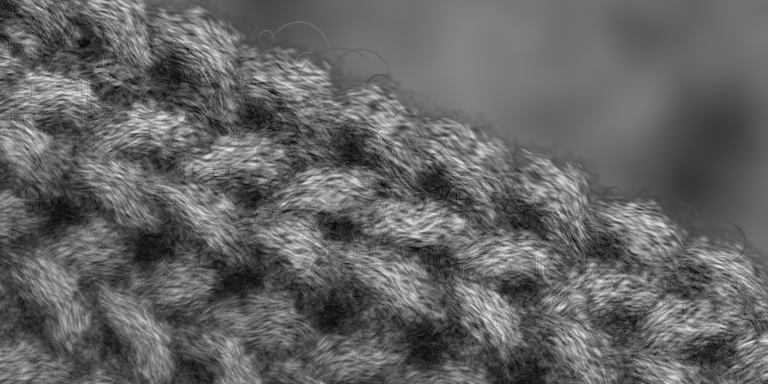
This texture is drawn by a WebGL 2 fragment shader. Its source:

```glsl
#version 300 es
precision highp float;
// Grey knitted wool in diagonal braids with stray hairs before a blurred backdrop.
uniform vec2 u_resolution;
out vec4 fragColor;

const float TAU = 6.28318;

float hash(vec2 p) {
    vec3 q = fract(vec3(p.xyx) * 0.1031);
    q += dot(q, q.yzx + 33.33);
    return fract((q.x + q.y) * q.z);
}

float cornerSlope(vec2 cell, vec2 offset) {
    float angle = TAU * hash(cell);
    return dot(vec2(cos(angle), sin(angle)), offset);
}

// Gradient noise, roughly -0.7 to 0.7
float noise(vec2 p) {
    vec2 i = floor(p), f = fract(p);
    vec2 w = f * f * f * (f * (f * 6.0 - 15.0) + 10.0);
    vec2 e = vec2(0.0, 1.0);
    float low = mix(cornerSlope(i, f), cornerSlope(i + e.yx, f - e.yx), w.x);
    float high = mix(cornerSlope(i + e, f - e), cornerSlope(i + e.yy, f - e.yy), w.x);
    return mix(low, high, w.y);
}

mat2 rotate(float a) {
    return mat2(cos(a), -sin(a), sin(a), cos(a));
}

float spot(vec2 p, vec2 center, float radius) {
    vec2 d = (p - center) / radius;
    return exp(-dot(d, d));
}

// Combed strands along the local x axis, crossed by looser hairs
float strands(vec2 q, float seed) {
    q.y += 0.030 * noise(q * 7.0 + seed) + 0.006 * noise(q * 24.0 + seed);
    vec2 crossed = rotate(0.45) * q;
    float coarse = noise(vec2(q.x * 7.0, q.y * 26.0) + seed);
    float fine = noise(vec2(q.x * 22.0, q.y * 85.0) + seed * 1.7);
    float hairs = noise(vec2(q.x * 34.0, q.y * 150.0) + seed * 2.3);
    float loose = noise(vec2(crossed.x * 26.0, crossed.y * 120.0) + seed * 3.1);
    return 0.16 * coarse + 0.20 * fine + 0.26 * hairs + 0.24 * loose;
}

// Thin curly lines along the zero crossings of warped noise
float curls(vec2 p, float scale, float width) {
    vec2 warp = vec2(noise(p * 13.0), noise(p * 13.0 + 40.0));
    return 1.0 - smoothstep(0.0, width, abs(noise(p * scale + warp * 2.5)));
}

// Paint a slanting row of wool lobes over the given shade
float stitchRow(float shade, vec2 p, vec2 start, vec2 pitch, float tilt, vec2 size,
                float tone, float bow, float sharpness) {
    for (int i = -2; i < 9; i++) {
        float n = float(i);
        float seed = 31.0 * hash(vec2(n + 7.0, start.x * 90.0));
        float along = (n - 0.5) / 4.0;
        vec2 center = start + pitch * n + vec2(0.0, bow * (1.0 - along * along));
        vec2 q = rotate(tilt + 0.16 * sin(seed)) * (p - center);
        q.y += 1.3 * q.x * q.x - 0.012;
        vec2 e = q / size;
        float d = length(e);
        if (d < 1.6) {
            d += 0.34 * noise(p * 12.0 + seed) + 0.30 * noise(p * 42.0 + seed);
            float mask = 1.0 - smoothstep(0.55, 1.20, d);
            float form = 1.10 - 0.36 * d * d + 0.24 * e.y;
            float wool = tone * form + sharpness * strands(q, seed);
            shade = mix(shade * (1.0 - 0.22 * (1.0 - smoothstep(0.9, 1.4, d))), wool, mask);
        }
    }
    return shade;
}

// Deep hollows repeated between the braids
float hollows(vec2 p, vec2 start, vec2 pitch, float radius) {
    float depth = 0.0;
    vec2 q = p + 0.06 * vec2(noise(p * 14.0), noise(p * 14.0 + 9.0));
    q += 0.02 * vec2(noise(p * 45.0), noise(p * 45.0 + 9.0));
    for (int i = -1; i < 8; i++) depth += spot(q, start + pitch * float(i), radius);
    return depth;
}

// Out of focus knit in the distance
float backdrop(vec2 p) {
    float g = 0.435 + 0.05 * noise(p * 4.0) + 0.05 * noise(p * 8.0 + 5.0);
    g += 0.07 * spot(p, vec2(1.25, 0.82), 0.22) + 0.07 * spot(p, vec2(1.61, 0.77), 0.14);
    g -= 0.22 * spot(p, vec2(1.80, 0.54), 0.14) + 0.14 * spot(p, vec2(1.87, 0.70), 0.12);
    g -= 0.09 * spot(p, vec2(1.67, 0.91), 0.12) + 0.09 * spot(p, vec2(1.45, 0.70), 0.11);
    return g - 0.14 * spot(p, vec2(0.72, 0.98), 0.16);
}

// Curved loose hairs scattered along the upper edge
float strayHairs(vec2 p, float shade, float pixel) {
    for (int i = 0; i < 34; i++) {
        float n = float(i);
        float x = 0.48 + 1.52 * (n + hash(vec2(n, 3.0))) / 34.0;
        vec2 center = vec2(x, 1.20 - 0.46 * x + 0.07 * (hash(vec2(n, 9.0)) - 0.7));
        float radius = mix(0.03, 0.12, hash(vec2(n, 17.0)));
        vec2 q = rotate(TAU * hash(vec2(n, 23.0))) * (p - center);
        q.y *= mix(1.0, 2.2, hash(vec2(n, 29.0)));
        float line = 1.0 - smoothstep(0.0004, 0.0008 + pixel, abs(length(q) - radius));
        float arc = 1.0 - smoothstep(0.7, 1.2, abs(atan(q.y, q.x)));
        shade = mix(shade, mix(0.18, 0.62, hash(vec2(n, 37.0))), 0.4 * line * arc);
    }
    return shade;
}

void main() {
    vec2 p = gl_FragCoord.xy / u_resolution.y;
    p.x *= 2.0 * u_resolution.y / u_resolution.x;
    float slope = p.y + 0.43 * p.x;
    float focus = mix(0.75, 1.2, smoothstep(0.3, 0.9, slope));

    // Fuzzy wool under the braids
    float fuzz = 0.36 + 0.16 * noise(p * 11.0) + focus * (0.20 * noise(p * 42.0) + 0.24 * noise(p * 90.0));
    float body = 1.0 - smoothstep(1.08, 1.13, slope + 0.04 * noise(p * 30.0));
    float shade = mix(backdrop(p), fuzz, body);

    // Valley, edge braid, then the lower braids
    shade = stitchRow(shade, p, vec2(0.547, 0.727), vec2(0.247, -0.100), -0.5, vec2(0.16, 0.09), 0.44, 0.0, focus);
    shade = stitchRow(shade, p, vec2(0.312, 0.917), vec2(0.227, -0.090), -0.70, vec2(0.180, 0.098), 0.53, 0.022, focus);
    shade = stitchRow(shade, p, vec2(0.520, -0.160), vec2(0.234, -0.091), 0.0, vec2(0.180, 0.090), 0.43, 0.0, focus);
    shade = stitchRow(shade, p, vec2(0.220, 0.336), vec2(0.234, -0.091), 0.02, vec2(0.180, 0.092), 0.47, 0.0, focus);
    shade = stitchRow(shade, p, vec2(0.130, 0.219), vec2(0.227, -0.094), -0.90, vec2(0.170, 0.078), 0.51, 0.0, focus);
    shade = stitchRow(shade, p, vec2(0.052, 0.609), vec2(0.242, -0.086), -0.75, vec2(0.190, 0.085), 0.55, 0.0, focus);
    shade = stitchRow(shade, p, vec2(0.390, 0.648), vec2(0.237, -0.083), -0.06, vec2(0.175, 0.080), 0.54, 0.0, focus);

    // Hollows between the braids
    float depth = hollows(p, vec2(0.156, 0.440), vec2(0.240, -0.089), 0.080);
    depth += 0.75 * hollows(p, vec2(0.234, 0.883), vec2(0.227, -0.089), 0.055);
    depth += 0.8 * hollows(p, vec2(0.073, 0.167), vec2(0.227, -0.065), 0.060);
    depth += 0.6 * hollows(p, vec2(0.169, 0.682), vec2(0.240, -0.086), 0.045);
    shade *= 1.0 - 0.68 * body * min(depth, 1.0);

    // Curly surface fibres and loose hairs
    float fibre = curls(p, 30.0, 0.06) - curls(p + 3.7, 41.0, 0.09);
    shade += 0.08 * focus * body * fibre;
    shade = strayHairs(p, shade, 1.0 / u_resolution.y);

    fragColor = vec4(vec3(clamp(shade, 0.06, 0.85)), 1.0);
}
```
